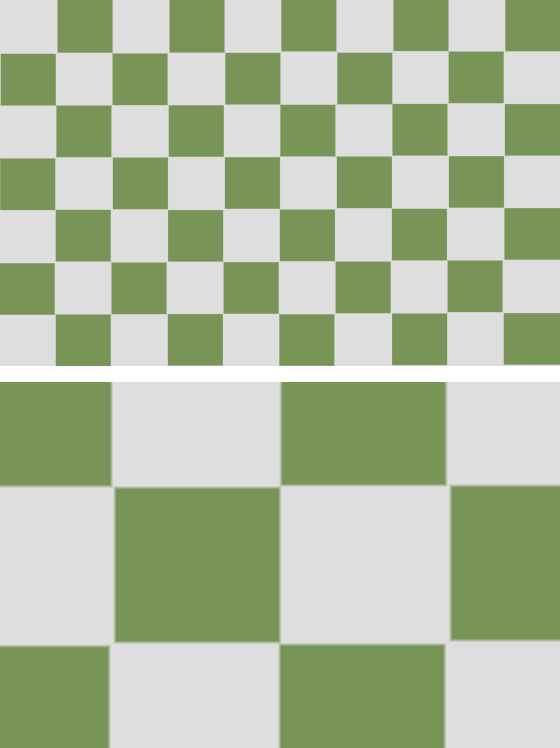
Top: the whole. Bottom: its middle third, enlarged.
A Shadertoy shader for this pattern:

```glsl
#define GRID vec2(10.0, 7.0)
#define LIGHT vec3(0.872, 0.872, 0.872)
#define GREEN vec3(0.470, 0.585, 0.342)
#define HALF_SIZE vec2(0.4915, 0.4935)  // tile half extent, in cells
#define LEAN vec2(0.030, 0.046)         // drift of columns and rows across the canvas, in cells
#define JITTER vec2(0.018, 0.018)       // placement variation, in cells
#define SOFTNESS 0.0032                 // edge width, in canvas heights

vec2 hash22(vec2 p) {
    vec3 q = fract(p.xyx * vec3(0.1031, 0.1030, 0.0973));
    q += dot(q, q.yzx + 33.33);
    return fract((q.xx + q.yz) * q.zy);
}

float boxDistance(vec2 p, vec2 halfSize) {
    vec2 d = abs(p) - halfSize;
    return length(max(d, 0.0)) + min(max(d.x, d.y), 0.0);
}

// Distance to one tile, in canvas heights
float tileDistance(vec2 cellPos, vec2 id, vec2 cellSize) {
    vec2 center = id + 0.5;
    vec2 drift = LEAN * (center.yx / GRID.yx - 0.5);
    vec2 local = cellPos - center - drift - JITTER * (hash22(id + 7.0) - 0.5);

    // The last row and column run off the canvas
    if (id.x == GRID.x - 1.0) local.x = min(local.x, 0.0);
    if (id.y == GRID.y - 1.0) local.y = min(local.y, 0.0);
    return boxDistance(local * cellSize, HALF_SIZE * cellSize);
}

void mainImage(out vec4 fragColor, in vec2 fragCoord) {
    vec2 cellPos = fragCoord / iResolution.xy * GRID;
    vec2 cellSize = vec2(iResolution.x / iResolution.y, 1.0) / GRID;
    float edge = max(SOFTNESS, 1.0 / iResolution.y);

    // Nearby tiles may reach slightly past their own cell
    float coverage = 0.0;
    for (int j = -1; j <= 1; j++) {
        for (int i = -1; i <= 1; i++) {
            vec2 id = floor(cellPos) + vec2(i, j);
            bool onBoard = all(greaterThanEqual(id, vec2(0.0))) && all(lessThan(id, GRID));
            bool isGreen = mod(id.x + id.y, 2.0) > 0.5;
            if (onBoard && isGreen) {
                float d = tileDistance(cellPos, id, cellSize);
                coverage = max(coverage, clamp(0.5 - d / edge, 0.0, 1.0));
            }
        }
    }
    fragColor = vec4(mix(LIGHT, GREEN, coverage), 1.0);
}
```
